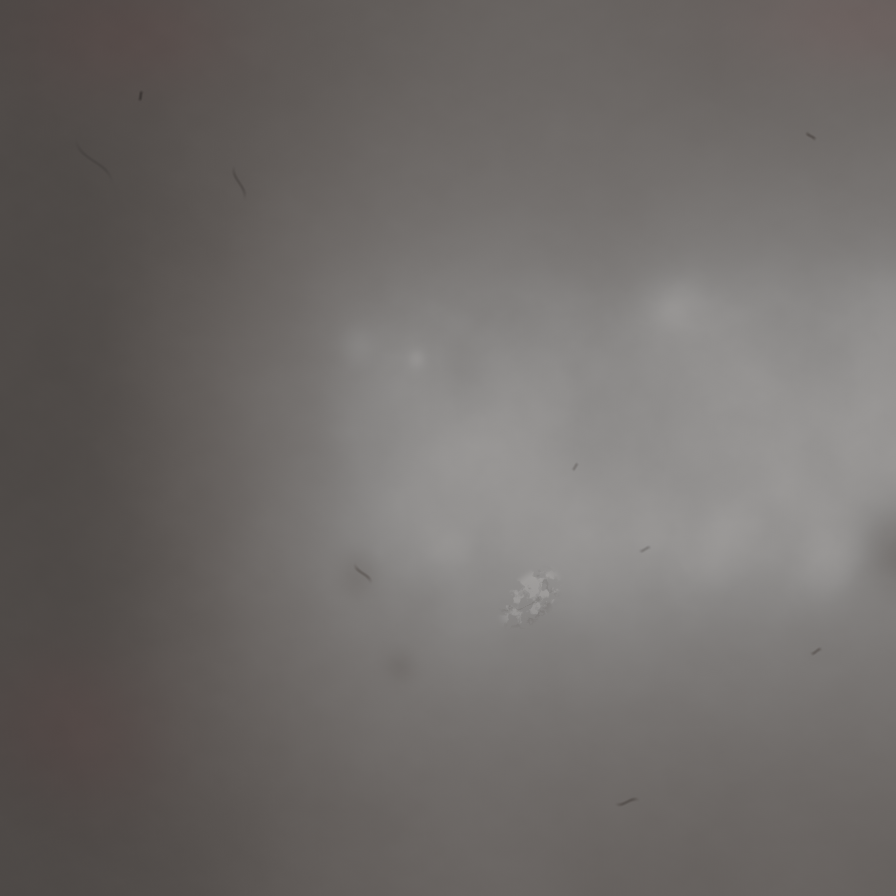
Give the GLSL for this texture, as a WebGL 2 fragment shader.

```glsl
#version 300 es
precision highp float;

uniform vec2 u_resolution;
out vec4 fragColor;

#define SHADOW_LEVEL 0.298
#define SIDE_LIFT 0.085
#define GLOW_LIFT 0.165
#define PATCH_LIFT 0.025
#define CLOUD_AMOUNT 0.050
#define GRAIN_AMOUNT 0.008
#define FLAKE_CENTER vec2(0.592, 0.332)
#define DARK_TINT vec3(1.03, 0.97, 0.935)
#define LIGHT_TINT vec3(1.01, 0.997, 0.988)
#define RUST_TINT vec3(0.016, -0.006, -0.004)

// Soft stains: center, radius, brightness change
const vec4 STAINS[12] = vec4[12](
  vec4(0.680, 0.515, 0.065, -0.028), vec4(0.515, 0.568, 0.040, -0.026),
  vec4(0.405, 0.365, 0.022, -0.040), vec4(0.470, 0.355, 0.040, -0.020),
  vec4(1.010, 0.385, 0.045, -0.090), vec4(0.450, 0.260, 0.018, -0.025),
  vec4(0.467, 0.592, 0.010, 0.040), vec4(0.403, 0.610, 0.018, 0.030),
  vec4(0.755, 0.650, 0.030, 0.030), vec4(0.820, 0.402, 0.035, 0.035),
  vec4(0.930, 0.372, 0.035, 0.035), vec4(0.498, 0.395, 0.025, 0.025));

// Scratches: center, angle, half length
const vec4 SCRATCHES[9] = vec4[9](
  vec4(0.157, 0.893, 1.0, 0.007), vec4(0.105, 0.820, 2.1, 0.035),
  vec4(0.267, 0.796, 1.7, 0.022), vec4(0.642, 0.479, 0.6, 0.006),
  vec4(0.720, 0.387, 0.1, 0.008), vec4(0.911, 0.273, 0.2, 0.008),
  vec4(0.405, 0.360, 2.1, 0.016), vec4(0.905, 0.848, 2.2, 0.008),
  vec4(0.700, 0.105, 0.0, 0.015));

float hash(vec2 p) {
  return fract(sin(dot(p, vec2(127.1, 311.7))) * 43758.5453);
}

float noise(vec2 p) {
  vec2 cell = floor(p), f = fract(p);
  f = f * f * (3.0 - 2.0 * f);
  return mix(mix(hash(cell), hash(cell + vec2(1, 0)), f.x),
             mix(hash(cell + vec2(0, 1)), hash(cell + vec2(1, 1)), f.x), f.y);
}

float fbm(vec2 p) {
  float sum = 0.0, weight = 0.5;
  for (int i = 0; i < 5; i++) {
    sum += weight * noise(p);
    p = mat2(1.6, 1.2, -1.2, 1.6) * p + 7.3;
    weight *= 0.5;
  }
  return sum / 0.97;
}

float spot(vec2 p, vec2 center, vec2 radius) {
  vec2 d = (p - center) / radius;
  return exp(-dot(d, d));
}

float scratch(vec2 p, vec4 s, float px) {
  vec2 dir = vec2(cos(s.z), sin(s.z));
  vec2 d = p - s.xy;
  float along = dot(d, dir);
  float bend = 0.2 * s.w * sin(along / s.w * 2.5);
  float across = abs(dot(d, vec2(-dir.y, dir.x)) - bend);
  float taper = 1.0 - smoothstep(0.3, 1.0, abs(along) / s.w);
  return taper * (1.0 - smoothstep(0.0, 0.0022 + px, across));
}

void main() {
  vec2 p = gl_FragCoord.xy / u_resolution;
  float px = 1.0 / min(u_resolution.x, u_resolution.y);
  vec2 warp = vec2(fbm(p * 5.0), fbm(p * 5.0 + 19.0)) - 0.5;
  vec2 q = p + 0.05 * warp;

  // Broad light falling in from the right
  float side = smoothstep(0.02, 0.56, q.x);
  float rise = (q.y - 0.47 - 0.07 * (q.x - 0.5)) / 0.31;
  float glow = side * exp(-rise * rise);
  float level = SHADOW_LEVEL + SIDE_LIFT * side + GLOW_LIFT * glow;

  // Paler plaster area with a soft upper left border
  float worn = smoothstep(0.34, 0.47, q.x) * smoothstep(0.27, 0.40, q.y)
             * (1.0 - smoothstep(0.60, 0.70, q.y - 0.04 * q.x));
  level += PATCH_LIFT * worn;

  // Clouding, strongest on the pale area
  float cloud = fbm(q * vec2(9.0, 8.0) + 3.0) - 0.5;
  level += CLOUD_AMOUNT * cloud * (0.4 + 1.1 * worn);
  level += GRAIN_AMOUNT * (fbm(p * vec2(45.0, 60.0)) - 0.5);

  // Stains and highlights
  for (int i = 0; i < STAINS.length(); i++) {
    vec4 s = STAINS[i];
    level += s.w * spot(p + 0.03 * warp, s.xy, s.z * vec2(1.0, 1.1));
  }

  // Fine scratches
  for (int i = 0; i < SCRATCHES.length(); i++) {
    float softness = smoothstep(0.01, 0.03, SCRATCHES[i].w);
    level -= mix(0.10, 0.03, softness) * scratch(p, SCRATCHES[i], px);
  }

  // Flaked paint with thin cracks
  vec2 flakeOffset = p - FLAKE_CENTER;
  flakeOffset.x -= 0.45 * flakeOffset.y;
  float flakeArea = spot(flakeOffset, vec2(0.0), vec2(0.030, 0.034));
  float flakes = smoothstep(0.48, 0.60, fbm(p * 75.0) + 0.25 * (flakeArea - 0.6));
  float crack = 1.0 - smoothstep(0.0, 0.05, abs(fbm(p * 48.0 + 5.0) - 0.5));
  level += smoothstep(0.25, 0.6, flakeArea) * (0.065 * flakes - 0.035 * crack);

  // Warm shadows, neutral lights and faint rust in the corners
  vec3 color = level * mix(DARK_TINT, LIGHT_TINT, smoothstep(0.30, 0.56, level));
  float rust = spot(q, vec2(0.14, 0.96), vec2(0.12, 0.07))
             + spot(q, vec2(0.97, 0.98), vec2(0.15, 0.06))
             + spot(q, vec2(0.08, 0.18), vec2(0.10, 0.08));
  color += RUST_TINT * rust;
  color += (hash(gl_FragCoord.xy) - 0.5) / 255.0;
  fragColor = vec4(color, 1.0);
}
```
